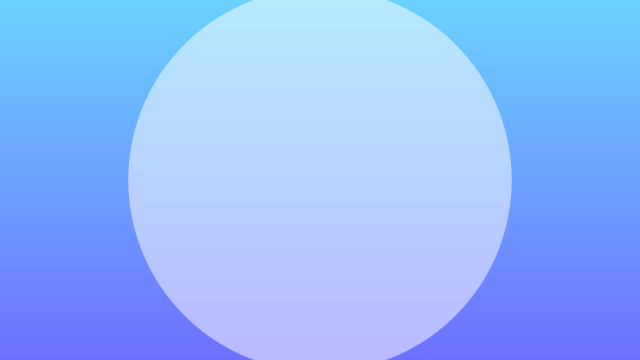
Give the GLSL for this background, as a Shadertoy shader.

```glsl
void mainImage(out vec4 fragColor, in vec2 fragCoord) {
    // Height runs 0 to 1; the centred coordinates are in canvas heights
    float height = fragCoord.y / iResolution.y;
    vec2 p = (fragCoord - 0.5 * iResolution.xy) / iResolution.y;
    float pixel = 1.0 / iResolution.y;

    // Vertical gradient from violet blue up to sky blue
    vec3 violetBlue = vec3(0.43, 0.44, 1.0);
    vec3 skyBlue = vec3(0.416, 0.825, 1.0);
    vec3 color = mix(violetBlue, skyBlue, height);

    // Translucent white disc, slightly taller than the canvas
    float discDistance = length(p) - 0.5325;
    float disc = 1.0 - smoothstep(-0.75 * pixel, 0.75 * pixel, discDistance);
    color = mix(color, vec3(1.0), 0.515 * disc);

    fragColor = vec4(color, 1.0);
}
```
